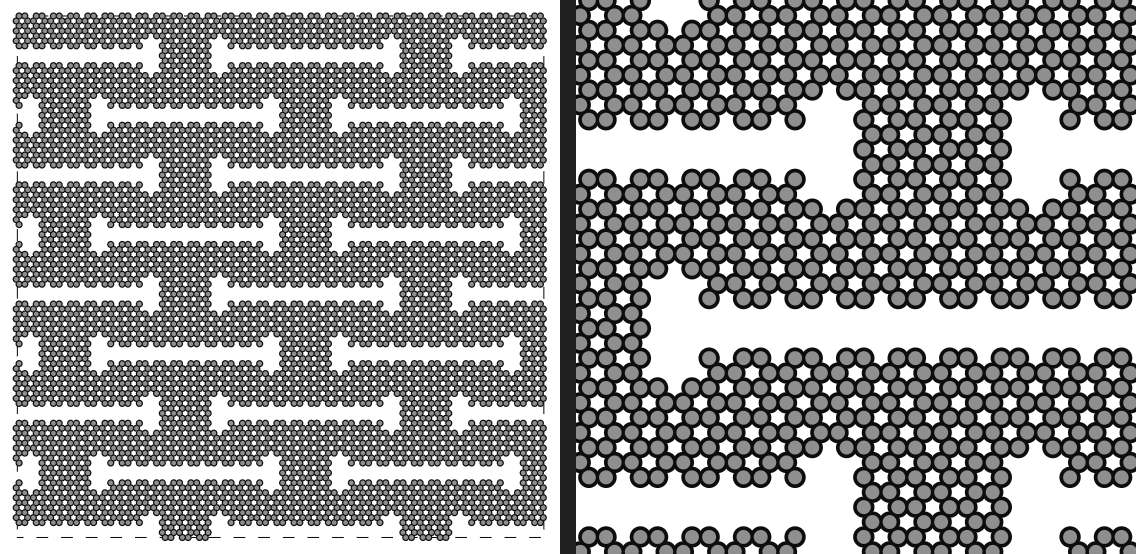
Left, the full canvas; right, a detail of the centre.
Reproduce this pattern procedurally as a WebGL 2 fragment shader.

```glsl
#version 300 es
precision highp float;
// Honeycomb sheet of outlined discs, perforated by staggered bone-shaped slots
// and framed by a dashed box. Nearby lattice sites are visited in a small loop;
// lengths are in bonds, the distance between neighbouring discs.
uniform vec2 u_resolution;
out vec4 fragColor;

const vec2 CANVAS = vec2(97.75, 96.6);   // canvas size in bonds
const vec2 ORIGIN = vec2(32.33, 2.88);   // middle of a bridge, lowest row
const float ROW_STEP = 0.8660254;
const float LAST_ROW = 105.0;
const vec2 SHEET_X = vec2(-29.6, 62.6);  // left and right ends of the sheet
const vec2 SLOT_STEP = vec2(42.0, 12.0); // bonds across, rows down
const float DISC_RADIUS = 0.62;
const float FILL_RADIUS = 0.405;
const float LINE_HALF = 0.09;

const vec3 PAPER = vec3(1.0);
const vec3 INK = vec3(0.05);
const vec3 FILL = vec3(0.56);

float coverage(float dist, float pixel) {
    return clamp(0.5 - dist / pixel, 0.0, 1.0);
}

// True where a site falls in a slot: a thin shaft with taller heads
bool inSlot(float x, float row) {
    float course = floor((row - 1.0) / SLOT_STEP.y + 0.5);
    float rise = abs(row - 1.0 - course * SLOT_STEP.y);
    float halfStep = 0.5 * SLOT_STEP.x;
    float across = abs(mod(x - course * halfStep + halfStep, SLOT_STEP.x) - halfStep);
    bool shaft = rise < 1.5;
    bool head = across < 7.5 && rise < 3.5;
    return across > 4.5 && (shaft || head);
}

bool hasDisc(float x, float row) {
    bool inSheet = x > SHEET_X.x && x < SHEET_X.y && row > -0.5 && row < LAST_ROW + 0.5;
    return inSheet && !inSlot(x, row);
}

// Distance from p to the centre of the nearest remaining disc
float discDistance(vec2 p) {
    float nearest = 1e3;
    float baseRow = floor(p.y / ROW_STEP + 0.5);
    for (int i = -1; i <= 1; i++) {
        float row = baseRow + float(i);
        float shift = 1.5 * mod(row, 2.0);
        float pairX = shift + 3.0 * floor((p.x - shift) / 3.0 + 0.5);
        for (int side = -1; side <= 1; side += 2) {
            float x = pairX + 0.5 * float(side);
            if (hasDisc(x, row)) {
                nearest = min(nearest, length(p - vec2(x, row * ROW_STEP)));
            }
        }
    }
    return nearest;
}

// Signed distance to dashes repeating along one axis
float dashDistance(float along, float start, float period, float dash) {
    float t = mod(along - start - 0.5 * dash + 0.5 * period, period) - 0.5 * period;
    return abs(t) - 0.5 * dash;
}

// Signed distance to the dashed rectangle
float frameDistance(vec2 p, vec2 low, vec2 high) {
    vec2 center = 0.5 * (low + high);
    vec2 edge = abs(p - center) - 0.5 * (high - low);
    float horizontal = max(abs(edge.y) - LINE_HALF, dashDistance(p.x, -25.96, 4.3, 2.04));
    float vertical = max(abs(edge.x) - LINE_HALF, dashDistance(p.y, 81.9, 5.03, 2.04));
    float bounds = max(edge.x, edge.y) - LINE_HALF;
    return max(min(horizontal, vertical), bounds);
}

void main() {
    vec2 p = gl_FragCoord.xy / u_resolution * CANVAS - ORIGIN;
    float pixel = CANVAS.x / u_resolution.x;

    // Dashed frame beneath the sheet
    vec2 low = vec2(-29.3, 0.0);
    vec2 high = vec2(SHEET_X.y, LAST_ROW * ROW_STEP);
    vec3 color = mix(PAPER, INK, coverage(frameDistance(p, low, high), pixel));

    // Dark discs with grey centres
    float d = discDistance(p);
    color = mix(color, INK, coverage(d - DISC_RADIUS, pixel));
    color = mix(color, FILL, coverage(d - FILL_RADIUS, pixel));
    fragColor = vec4(color, 1.0);
}
```
